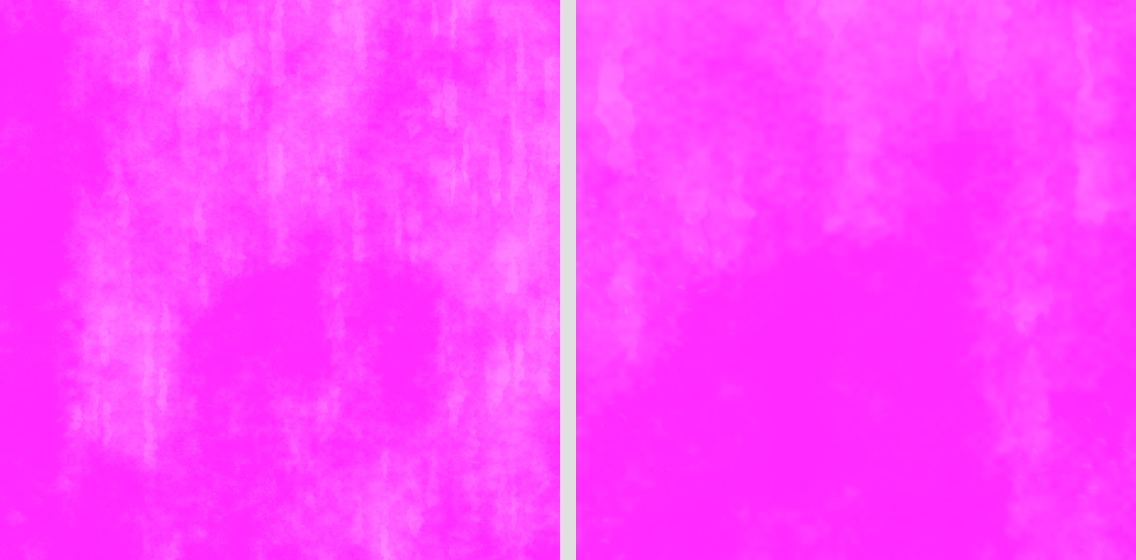
Left: the whole. Right: its middle third, enlarged.
Reproduce this texture procedurally as a WebGL 1 fragment shader.

```glsl
precision highp float;
// Magenta weathered wash: soft upright clouds, rough paint drips and tiny flecks.

uniform vec2 u_resolution;

#define BASE_GREEN 0.163     // deepest tone
#define TOP_GREEN 0.49       // palest tone
#define CONTRAST 0.093       // green per unit of tone
#define TONE_BIAS 0.9        // raises the whole wash
#define CLOUD_SCALE vec2(5.0, 3.0)
#define STREAK_SCALE vec2(30.0, 5.0)
#define DRIP_AMOUNT 1.0
#define DRIP_CHANCE 0.5
#define FLECK_CELLS 75.0
#define FLECK_AMOUNT 0.9
#define GRAIN_AMOUNT 0.8
#define EDGE_WOBBLE 0.007

float hash(vec2 p) {
  return fract(sin(dot(p, vec2(127.1, 311.7))) * 43758.5453);
}

// Value noise, centred on zero
float noise(vec2 p) {
  vec2 cell = floor(p);
  vec2 f = fract(p);
  f = f * f * (3.0 - 2.0 * f);
  float low = mix(hash(cell), hash(cell + vec2(1.0, 0.0)), f.x);
  float high = mix(hash(cell + vec2(0.0, 1.0)), hash(cell + vec2(1.0)), f.x);
  return mix(low, high, f.y) - 0.5;
}

// Cloudy tone: tall broad masses that break into round mottles
float clouds(vec2 p) {
  float sum = 0.0;
  float weight = 2.9;
  vec2 q = p * CLOUD_SCALE + 3.7;
  for (int i = 0; i < 6; i++) {
    sum += weight * noise(q);
    q = q * vec2(1.9, 2.2) + vec2(17.3, 9.1);
    weight *= 0.68;
  }
  return sum;
}

// One layer of drips: blunt foot, narrowing and fading upward
float drips(vec2 p, vec2 grid, float seed) {
  vec2 q = p * grid;
  q.y += hash(vec2(floor(q.x), seed)) * 7.0;
  vec2 cell = floor(q);
  vec2 f = fract(q);
  vec2 id = cell + seed * 17.3;
  float center = mix(0.38, 0.62, hash(id + 2.1)) + 0.2 * noise(vec2(f.y * 4.0, hash(id) * 50.0));
  float width = mix(0.14, 0.32, hash(id + 5.3));
  width *= smoothstep(0.02, 0.16, f.y) * mix(1.0, 0.4, f.y);
  width *= 1.0 + 0.9 * noise(vec2(f.y * 9.0, hash(id + 4.4) * 50.0));
  float softness = 0.0016 * grid.x;
  float body = 1.0 - smoothstep(-softness, softness, abs(f.x - center) - width);
  float fade = smoothstep(0.02, 0.06, f.y) * (1.0 - smoothstep(0.4, 0.95, f.y));
  float present = step(hash(id + 8.9), DRIP_CHANCE);
  return body * fade * present * mix(0.5, 1.0, hash(id + 3.3));
}

// Short tilted dashes, scattered on a turned grid
float flecks(vec2 p, float turn) {
  vec2 q = mat2(cos(turn), sin(turn), -sin(turn), cos(turn)) * p * FLECK_CELLS + turn * 9.0;
  vec2 cell = floor(q);
  vec2 jitter = vec2(hash(cell + 1.7), hash(cell + 6.2)) - 0.5;
  vec2 d = fract(q) - 0.5 - 0.5 * jitter;
  float angle = turn + 2.4 * noise(p * 6.0 + 41.0) + 1.6 * (hash(cell + 3.8) - 0.5);
  float c = cos(angle);
  float s = sin(angle);
  d = vec2(c * d.x + s * d.y, c * d.y - s * d.x);
  d.y += 0.8 * d.x * d.x;
  float size = mix(0.6, 1.0, hash(cell + 7.5));
  float dash = 1.0 - smoothstep(0.5, 1.2, length(d / vec2(0.28, 0.12)) / size);
  return dash * step(0.45, hash(cell + 9.4)) * mix(0.4, 1.0, hash(cell + 2.6));
}

void main() {
  vec2 uv = gl_FragCoord.xy / u_resolution;

  // Ragged, watery displacement
  vec2 wobble = vec2(noise(uv * 85.0), noise(uv * 85.0 + 31.0));
  wobble += 0.8 * vec2(noise(uv * 200.0 + 7.0), noise(uv * 200.0 + 53.0));
  vec2 p = uv + EDGE_WOBBLE * wobble;

  // Wash and upright streaks
  float tone = clouds(p) + 0.9 * noise(p * STREAK_SCALE + 11.0);

  // Drips gather where the wash is already pale
  float pale = smoothstep(-0.7, 0.7, tone);
  float drip = 0.0;
  for (int i = 0; i < 3; i++) {
    float k = float(i);
    drip = max(drip, drips(p, vec2(13.0 + 8.0 * k, 4.0 + 1.6 * k), k + 1.0));
  }
  tone += DRIP_AMOUNT * drip * mix(0.2, 1.0, pale);

  // Flecks in loose patches, over a fine grainy surface
  float patches = smoothstep(0.05, 0.3, noise(p * vec2(8.0, 7.0) + 23.0) + 0.4 * noise(p * 31.0));
  tone += FLECK_AMOUNT * patches * max(flecks(uv, 0.4), flecks(uv, 2.7));
  tone += GRAIN_AMOUNT * (0.7 * noise(uv * 80.0 + 5.0) + 0.8 * noise(uv * 230.0));

  // Soft floor keeps the deep areas flat
  float lift = tone + TONE_BIAS;
  lift = 0.5 * (lift + sqrt(lift * lift + 0.12));
  float green = min(BASE_GREEN + CONTRAST * lift, TOP_GREEN);
  gl_FragColor = vec4(1.0, green, 1.0, 1.0);
}
```
